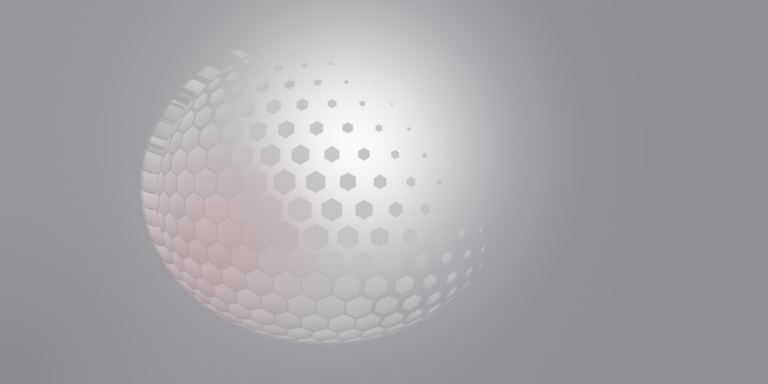
This background is drawn by a WebGL 2 fragment shader. Its source:

```glsl
#version 300 es
precision highp float;

uniform vec2 u_resolution;
out vec4 fragColor;

const vec2 DOME_CENTER = vec2(0.846, 0.513);
const vec2 DOME_RADII = vec2(0.477, 0.409);
const vec2 GRID_CENTER = vec2(0.906, 0.490);
const float CELL_SIZE = 0.0846;
const vec2 LATTICE = vec2(1.0, 1.7320508);

const vec3 GREY_LEFT = vec3(0.595, 0.592, 0.607);
const vec3 GREY_RIGHT = vec3(0.555, 0.558, 0.578);
const vec3 TILE_GREY = vec3(0.755, 0.765, 0.765);
const vec3 TILE_PINK = vec3(0.770, 0.675, 0.690);
const vec3 BODY_PINK = vec3(0.700, 0.630, 0.645);

float hash(vec2 p) {
    return fract(sin(dot(p, vec2(127.1, 311.7))) * 43758.5453);
}

float glow(vec2 p, vec2 center, float radius) {
    vec2 d = (p - center) / radius;
    return exp(-dot(d, d));
}

// Apothem distance of a hexagon with a corner at the top
float hexDistance(vec2 p) {
    p = abs(p);
    return max(p.x, dot(p, vec2(0.5, 0.8660254)));
}

// Center of the nearest cell in a triangular lattice
vec2 nearestCell(vec2 g) {
    vec2 a = round(g / LATTICE) * LATTICE;
    vec2 b = (floor(g / LATTICE) + 0.5) * LATTICE;
    vec2 da = g - a;
    vec2 db = g - b;
    return dot(da, da) < dot(db, db) ? a : b;
}

float domeHeight(vec2 p) {
    vec2 d = (p - DOME_CENTER) / DOME_RADII;
    return sqrt(max(1.0 - dot(d, d), 0.0));
}

// Unwrap the dome to flat lattice coordinates
vec2 unwrapDome(vec2 p, float height) {
    float lean = (1.0 - height) * (1.0 - height);
    vec2 d = (p - mix(GRID_CENTER, DOME_CENTER, lean)) / DOME_RADII;
    float r = max(length(d), 1e-4);
    vec2 flatPos = d / r * asin(min(r, 1.0)) * DOME_RADII;
    return flatPos / CELL_SIZE - vec2(0.0, 0.433);
}

vec3 backdrop(vec2 p) {
    vec3 color = mix(GREY_LEFT, GREY_RIGHT, smoothstep(0.2, 1.7, p.x));
    color -= 0.05 * glow(p, vec2(0.0), 0.3);
    float light = glow(p, vec2(0.911, 0.615), 0.35);
    return mix(color, vec3(0.985), light);
}

// Tiles shrink toward the upper right
float tileSize(vec2 cell) {
    return clamp(0.25 - dot(cell, vec2(0.053, 0.050)), 0.0, 0.48);
}

vec3 tileColor(vec2 p, vec2 cell, vec2 local, float height, float pink) {
    float rim = 1.0 - height;
    vec3 color = mix(TILE_GREY, TILE_PINK, pink);
    color -= 0.07 * rim * smoothstep(0.5, 0.1, p.y);
    color += 0.16 * rim * dot(local, vec2(-0.35, 0.9));
    return color + 0.02 * (hash(cell) - 0.5);
}

void main() {
    vec2 p = gl_FragCoord.xy / u_resolution.y;
    float pixel = 1.0 / u_resolution.y;

    // Tile lattice on the dome
    float height = domeHeight(p);
    vec2 g = unwrapDome(p, height);
    vec2 cell = nearestCell(g);
    vec2 local = g - cell;
    float soften = clamp(0.7 * length(fwidth(g)), 0.02, 0.25);

    // Silhouette with a soft rim
    float rimDistance = length((p - DOME_CENTER) / DOME_RADII) - 1.0;
    float rimWidth = max(0.015, 3.0 * pixel);
    float inside = 1.0 - smoothstep(-rimWidth, rimWidth, rimDistance);

    // Rosy body below the tiles
    float pink = 0.9 * glow(p, vec2(0.56, 0.36), 0.23);
    vec3 color = backdrop(p);
    color = mix(color, BODY_PINK, inside * pink * 0.8);

    // Tiles
    float size = tileSize(cell);
    float tile = 1.0 - smoothstep(-soften, soften, hexDistance(local) - size);
    tile *= inside * smoothstep(0.0, 0.05, size);
    color = mix(color, tileColor(p, cell, local, height, pink), 0.92 * tile);

    fragColor = vec4(color, 1.0);
}
```
